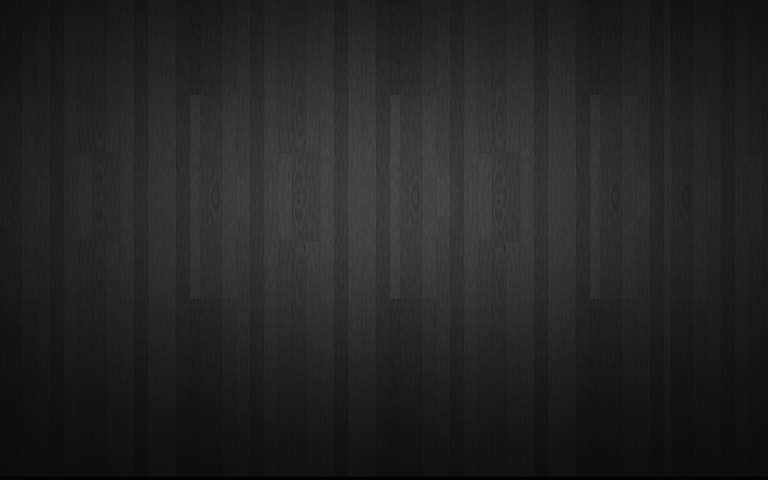
This texture is drawn by a WebGL 1 fragment shader. Its source:

```glsl
precision highp float;

uniform vec2 u_resolution;

// Layout in a 768 x 480 design space, y measured downward
const vec2 SPACE = vec2(768.0, 480.0);
const float TILE = 671.0;
const float PERIOD = 200.0;
const float FIRST_EDGE = 222.0;
const float PLANK = 14.0;
const float REGULAR_END = 168.0;
const float NARROW_END = 178.0;
const float MIRROR_Y = 197.0;
const float FLOOR_LINE = 476.5;

// Light and surface strength
const vec2 GLOW_CENTER = vec2(386.0, 194.0);
const vec2 GLOW_RADIUS = vec2(380.0, 194.0);
const float AMBIENT = 0.042;
const float GLOW = 0.214;
const float TONE_CONTRAST = 0.85;
const float GRAIN = 0.028;
const float PORES = 0.085;
const float RINGS = 0.085;
const float SEAM = 0.06;

float hash(vec2 p) {
  return fract(sin(dot(p, vec2(12.99, 78.23))) * 43758.5);
}

// Distance to the nearest scattered point
float cellular(vec2 p) {
  vec2 cell = floor(p);
  float nearest = 2.0;
  for (int j = -1; j <= 1; j++) {
    for (int i = -1; i <= 1; i++) {
      vec2 c = cell + vec2(float(i), float(j));
      vec2 point = c + vec2(hash(c), hash(c + 37.0));
      nearest = min(nearest, length(p - point));
    }
  }
  return nearest;
}

// Inner tone, outer tone, half length of the inner board
vec3 board(float id) {
  if (id < 0.5) return vec3(1.05, 0.96, 102.0);
  if (id < 1.5) return vec3(1.07, 1.0, 20.0);
  if (id < 2.5) return vec3(0.87, 0.87, 300.0);
  if (id < 3.5) return vec3(1.04, 1.04, 300.0);
  if (id < 4.5) return vec3(1.07, 0.98, 44.0);
  if (id < 5.5) return vec3(0.96, 0.96, 300.0);
  if (id < 6.5) return vec3(0.95, 1.04, 44.0);
  if (id < 7.5) return vec3(1.06, 1.06, 300.0);
  if (id < 8.5) return vec3(0.87, 0.87, 300.0);
  if (id < 9.5) return vec3(1.06, 1.06, 300.0);
  if (id < 10.5) return vec3(1.04, 1.04, 300.0);
  if (id < 11.5) return vec3(0.86, 0.86, 300.0);
  if (id < 12.5) return vec3(1.08, 0.82, 102.0);
  return vec3(0.93, 0.86, 102.0);
}

// Wavering arches of growth lines, uneven along their length
float fibres(vec2 p, float id) {
  float bend = 2.5 * sin(p.y * 0.031 + id * 2.3) + 1.1 * sin(p.y * 0.09 + id * 5.0);
  float x = p.x - 7.0 + bend;
  float arch = x * x * 0.09 + p.y * 0.11 + 0.8 * sin(p.y * 0.17 + x * 0.4 + id);
  float fade = 0.5 + 0.5 * sin(p.y * 0.043 + id * 3.7);
  return fade * sin(arch * 2.2 + id) + (1.0 - fade) * sin(x * 1.3 + p.y * 0.05);
}

// Elongated growth rings fading from a centre
float rings(vec2 p, vec2 radius) {
  float d = length(p / radius) + 0.25 * abs(p.x) / radius.x;
  float wobble = 0.7 * sin(p.y * 0.23 + p.x * 0.5);
  return sin(d * 6.5 + wobble) * exp(-d * d * 0.35) - 0.8 * exp(-d * d * 5.0);
}

void main() {
  vec2 uv = gl_FragCoord.xy / u_resolution;
  vec2 p = vec2(uv.x, 1.0 - uv.y) * SPACE;
  float px = SPACE.x / u_resolution.x;

  // Plank strip and its local coordinate
  float t = mod(mod(p.x, TILE) - FIRST_EDGE, PERIOD);
  float id = floor(t / PLANK);
  float left = id * PLANK;
  float width = PLANK;
  if (t >= NARROW_END) {
    id = 13.0; left = NARROW_END; width = PERIOD - NARROW_END;
  } else if (t >= REGULAR_END) {
    id = 12.0; left = REGULAR_END; width = NARROW_END - REGULAR_END;
  }
  float x = t - left;
  float y = abs(p.y - MIRROR_Y);

  // Board tones with faint, broken seams
  vec3 b = board(id);
  float tone = mix(b.x, b.y, smoothstep(-0.5 * px, 0.5 * px, y - b.z));
  tone = 1.0 + TONE_CONTRAST * (tone - 1.0);
  float edge = min(min(x, width - x), abs(y - b.z));
  float wear = 0.6 + 0.4 * sin(y * 0.06 + id * 2.7);
  tone *= 1.0 - SEAM * wear * (1.0 - smoothstep(0.0, 1.0 + 0.5 * px, edge));

  // Wood grain with knots on two of the strips
  tone += GRAIN * fibres(vec2(x, y), id);
  vec2 porePoint = vec2(x + id * 31.0, y + 3.0 * sin(x * 0.7 + id));
  float pore = cellular(porePoint / vec2(2.0, 9.0));
  tone += PORES * (smoothstep(0.05, 0.8, pore) - 0.5);
  if (id > 12.5) tone += RINGS * rings(vec2(x - 16.0, y), vec2(5.5, 17.0));
  if (id > 4.5 && id < 5.5) {
    tone += RINGS * rings(vec2(x - 8.0, y - 77.0), vec2(5.0, 24.0));
    tone += 0.8 * RINGS * rings(vec2(x - 7.0, y - 14.0), vec2(5.0, 13.0));
  }

  // Soft central light
  vec2 q = (p - GLOW_CENTER) / GLOW_RADIUS;
  float light = AMBIENT + GLOW * exp(-dot(q, q));
  vec3 color = vec3(light * tone);

  // Dark strip along the bottom
  float strip = smoothstep(-0.5 * px, 0.5 * px, p.y - FLOOR_LINE);
  color = mix(color, vec3(0.025, 0.005, 0.014), strip);
  gl_FragColor = vec4(color, 1.0);
}
```
